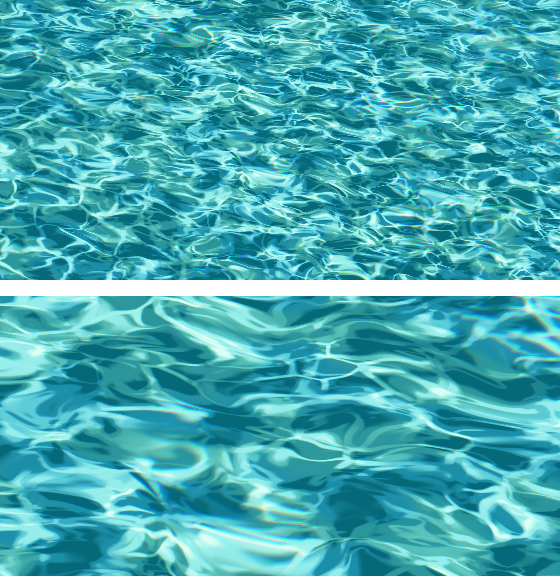
Top, the full canvas; bottom, a detail of the centre.
This texture is drawn by a Shadertoy shader. Its source:

```glsl
vec2 hash2(vec2 cell) {
    vec3 h = fract(cell.xyx * vec3(0.1031, 0.1030, 0.0973));
    h += dot(h, h.yzx + 33.33);
    return fract((h.xx + h.yz) * h.zy);
}

float valueNoise(vec2 p) {
    vec2 cell = floor(p);
    vec2 f = fract(p);
    f = f * f * (3.0 - 2.0 * f);
    float low = mix(hash2(cell).x, hash2(cell + vec2(1, 0)).x, f.x);
    float high = mix(hash2(cell + vec2(0, 1)).x, hash2(cell + vec2(1, 1)).x, f.x);
    return mix(low, high, f.y);
}

float fractalNoise(vec2 p) {
    float sum = 0.0;
    float weight = 0.57;
    for (int i = 0; i < 3; i++) {
        sum += weight * valueNoise(p);
        p = p * 2.03 + vec2(17.3, 9.1);
        weight *= 0.5;
    }
    return sum;
}

// Distance gap between the two nearest cell centres: zero on cell borders
float cellGap(vec2 p) {
    vec2 home = floor(p);
    float nearest = 9.0;
    float second = 9.0;
    for (int y = -1; y <= 1; y++) {
        for (int x = -1; x <= 1; x++) {
            vec2 cell = home + vec2(x, y);
            float d = length(cell + hash2(cell) - p);
            second = min(second, max(nearest, d));
            nearest = min(nearest, d);
        }
    }
    return second - nearest;
}

// Flat-topped bright lines along the cell borders
float caustic(vec2 p, float width) {
    return 1.0 - smoothstep(0.25 * width, width, cellGap(p));
}

vec2 bend(vec2 p, vec2 frequency, vec2 amount) {
    vec2 s = p * frequency;
    vec2 push = vec2(valueNoise(s), valueNoise(s * 1.13 + 31.7)) - 0.5;
    return p + amount * push;
}

// Tilted, foreshortened and rippled surface coordinates
vec2 surface(vec2 p) {
    vec2 q = vec2(p.x, p.y * (1.0 + 0.3 * p.y) + 0.14 * p.x);
    q += vec2(0.012, 0.006) * sin(q.yx * vec2(31.0, 19.0) + vec2(0.0, 1.7));
    q = bend(q, vec2(10.0, 18.0), vec2(0.07, 0.035));
    return bend(q, vec2(25.0, 50.0), vec2(0.024, 0.012));
}

float waterTone(vec2 p, vec2 q) {
    float chop = smoothstep(0.1, 1.2, p.x + 0.5 * p.y);
    float glare = smoothstep(1.0, 1.9, p.x) * smoothstep(0.45, 0.95, p.y);

    // Small refracted patches with fairly crisp rims
    float patches = smoothstep(0.34, 0.66, fractalNoise(q * vec2(14.0, 31.0)));

    // Lines swell and fade along their length
    float width = mix(0.1, 0.34, valueNoise(q * vec2(9.0, 17.0) + 5.3));
    float strength = smoothstep(0.2, 0.6, valueNoise(q * vec2(15.0, 27.0) + 61.0));
    float wideWeb = caustic(q * vec2(7.5, 13.0), width);
    float fineWeb = caustic(q * vec2(12.0, 31.0) + 3.7, width * 1.2);
    wideWeb *= mix(1.0, 0.65, chop) * mix(0.55, 1.0, strength);
    fineWeb *= mix(0.3, 0.9, chop) * strength;
    float web = max(wideWeb, fineWeb);

    // Short curved reflections, strongest where the surface is choppy
    float fold = abs(fractalNoise(q * vec2(15.0, 46.0) + 8.9) - 0.5);
    float streaks = 1.0 - smoothstep(0.01, 0.1, fold);

    float tone = 0.0 + mix(0.4, 0.48, chop) * patches + 0.66 * web;
    tone += mix(0.08, 0.26, chop) * (streaks - 0.35);
    return mix(tone, 0.5, 0.3 * glare);
}

vec3 waterColor(float tone, float blueness) {
    vec3 deep = vec3(0.025, 0.41, 0.475);
    vec3 middle = mix(vec3(0.17, 0.59, 0.61), vec3(0.11, 0.56, 0.66), blueness);
    vec3 light = mix(vec3(0.33, 0.74, 0.71), vec3(0.36, 0.80, 0.85), blueness);
    vec3 bright = vec3(0.58, 0.93, 0.92);
    vec3 sparkle = vec3(0.86, 1.0, 0.96);
    vec3 color = mix(deep, middle, smoothstep(0.03, 0.27, tone));
    color = mix(color, light, smoothstep(0.36, 0.58, tone));
    color = mix(color, bright, smoothstep(0.6, 0.84, tone));
    return mix(color, sparkle, smoothstep(0.88, 1.2, tone));
}

vec3 water(vec2 p) {
    vec2 q = surface(p);
    float blueness = smoothstep(0.42, 0.62, valueNoise(q * vec2(11.0, 21.0) + 40.0));
    return waterColor(waterTone(p, q), blueness);
}

void mainImage(out vec4 fragColor, in vec2 fragCoord) {
    vec2 p = fragCoord / iResolution.y;

    // Refraction splits the channels slightly, giving coloured fringes
    float dispersion = mix(0.0005, 0.003, smoothstep(0.55, 0.85, valueNoise(p * 8.0)));
    vec2 offset = dispersion * vec2(0.8, 0.6);
    vec3 color = vec3(water(p + offset).r, water(p).g, water(p - offset).b);
    fragColor = vec4(color, 1.0);
}
```
